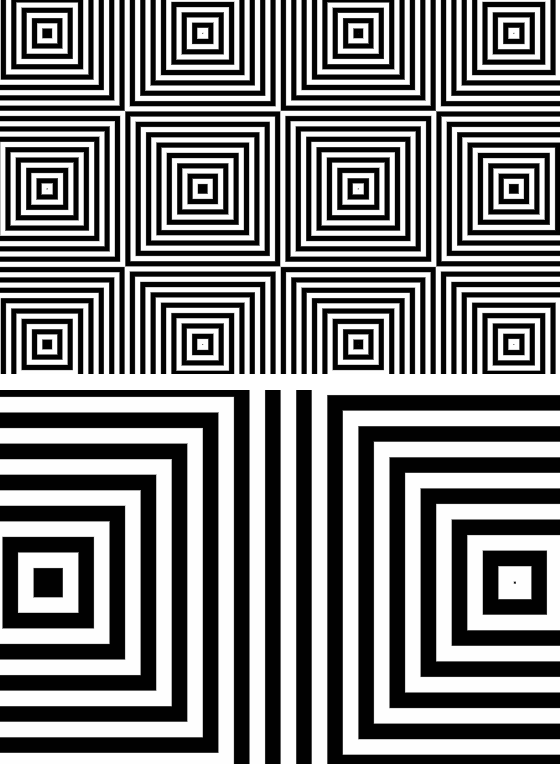
Top: the whole. Bottom: its middle third, enlarged.
This pattern is drawn by a Shadertoy shader. Its source:

```glsl
// Signed distance to the nearest stripe edge, positive inside white stripes.
float stripeDistance(float phase) {
    return 0.5 - abs(mod(phase + 0.5, 2.0) - 1.0);
}

void mainImage(out vec4 fragColor, in vec2 fragCoord) {
    // One unit is one stripe width; the canvas is 108 stripes wide.
    float stripesPerPixel = 108.0 / iResolution.x;
    vec2 p = fragCoord * stripesPerPixel - vec2(69.1, 35.7);

    // Square tiles, 30 stripes on a side, centred on their cell.
    vec2 cell = floor(p / 30.0 + 0.5);
    vec2 local = abs(p - 30.0 * cell);
    float ring = max(local.x, local.y);

    // Checkerboard of pinpoint and solid black centres.
    float solidCentre = mod(cell.x + cell.y, 2.0);
    float phase = ring - mix(0.06, 0.94, solidCentre);

    // Edge ramp slightly wider than one pixel.
    float edge = stripeDistance(phase) / (1.2 * stripesPerPixel);
    float white = clamp(edge + 0.5, 0.0, 1.0);

    fragColor = vec4(vec3(mix(0.005, 0.995, white)), 1.0);
}
```
